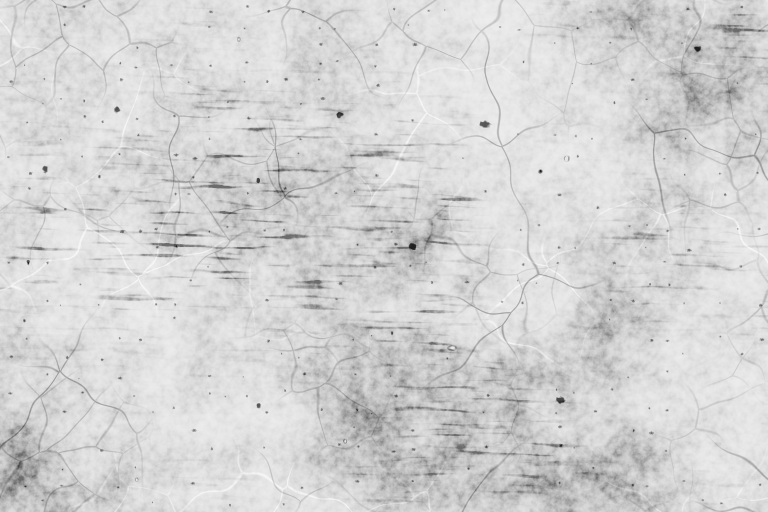
A Shadertoy shader for this texture:

```glsl
// Weathered pale concrete: grey stains, brushed streaks, hairline cracks and specks.

#define PALE 0.945          // lightest plaster tone
#define SOILING 0.103       // typical darkening below the pale tone
#define CONTRAST 0.62       // spread of the darkening
#define STAIN_GAIN 1.45
#define CLOUD_GAIN 0.50
#define MOTTLE_GAIN 0.42
#define GRAIN_GAIN 0.40
#define STREAK_GAIN 2.3
#define CRACK_WIDTH 0.0011
#define CRACK_DEPTH 0.24
#define SPECK_DEPTH 0.42

// Main stains: centre, radius, strength
const vec4 STAINS[8] = vec4[8](
    vec4(0.08, 0.08, 0.20, 1.1), vec4(0.78, 0.16, 0.18, 1.1),
    vec4(1.15, 0.33, 0.11, 1.3), vec4(1.17, 0.04, 0.13, 1.6),
    vec4(1.40, 0.73, 0.13, 1.3), vec4(0.81, 0.49, 0.07, 1.3),
    vec4(1.35, 0.97, 0.12, 1.0), vec4(1.01, 0.25, 0.09, 1.1));

vec2 hash2(vec2 p) {
    vec3 q = fract(p.xyx * vec3(0.1031, 0.1030, 0.0973));
    q += dot(q, q.yzx + 33.33);
    return fract((q.xx + q.yz) * q.zy);
}

float cornerSlope(vec2 cell, vec2 offset) {
    float angle = 6.2832 * hash2(cell).x;
    return dot(vec2(cos(angle), sin(angle)), offset);
}

float gradientNoise(vec2 p) {
    vec2 i = floor(p), f = p - i, e = vec2(1.0, 0.0);
    vec2 u = f * f * f * (f * (f * 6.0 - 15.0) + 10.0);
    return mix(mix(cornerSlope(i, f), cornerSlope(i + e, f - e), u.x),
               mix(cornerSlope(i + e.yx, f - e.yx), cornerSlope(i + 1.0, f - 1.0), u.x), u.y);
}

// Layered noise scaled to a spread of about one
float fbm(vec2 p, int octaves) {
    float sum = 0.0, amp = 0.5;
    for (int i = 0; i < octaves; i++) {
        sum += amp * gradientNoise(p);
        p = mat2(1.6, 1.2, -1.2, 1.6) * p + 17.3;
        amp *= 0.55;
    }
    return 6.2 * sum;
}

float stains(vec2 p) {
    float sum = 0.0;
    for (int i = 0; i < 8; i++) {
        vec2 d = (p - STAINS[i].xy) / STAINS[i].z;
        sum += STAINS[i].w * exp(-dot(d, d));
    }
    return sum;
}

// Broken, nearly level brush lines gathered in patches
float streaks(vec2 p) {
    vec2 q = vec2(p.x, p.y + 0.03 * p.x + 0.004 * gradientNoise(p * 4.0));
    float n = gradientNoise(q * vec2(6.0, 95.0))
            + 0.6 * gradientNoise(q * vec2(17.0, 150.0) + 9.0);
    vec2 d = (p - vec2(0.45, 0.58)) / vec2(0.42, 0.22);
    float patches = exp(-dot(d, d)) + 0.7 * smoothstep(-0.05, 0.4, gradientNoise(p * 3.0 + 5.0));
    return smoothstep(0.12, 0.65, n) * min(patches + 0.1, 1.1);
}

// Wandering lines along the borders between scattered cells
float cracks(vec2 p, float scale, float px) {
    vec2 wobble = vec2(gradientNoise(p * 13.0), gradientNoise(p * 13.0 + 41.0));
    vec2 q = (p + 0.03 * wobble) * scale;
    vec2 cell = floor(q), near = vec2(9.0), next = vec2(9.0);
    for (int y = -1; y <= 1; y++)
    for (int x = -1; x <= 1; x++) {
        vec2 c = cell + vec2(x, y);
        vec2 r = c + hash2(c + scale * 7.0) - q;
        if (dot(r, r) < dot(near, near)) { next = near; near = r; }
        else if (dot(r, r) < dot(next, next)) next = r;
    }
    float edge = dot(0.5 * (near + next), normalize(next - near)) / scale;
    float visible = smoothstep(-0.08, 0.35, gradientNoise(p * 3.7 + scale));
    return visible * (1.0 - smoothstep(0.0, CRACK_WIDTH + px, edge));
}

// Ragged dots, at most one in each grid cell
float specks(vec2 p, float scale, float share, float size, float px) {
    vec2 cell = floor(p * scale);
    vec2 place = hash2(cell + scale), kind = hash2(cell + scale + 57.0);
    vec2 d = (p * scale - cell - 0.3 - 0.4 * place) / scale;
    d.x *= mix(0.6, 1.4, kind.y);
    float radius = size * mix(0.35, 1.0, place.x);
    float dist = length(d) + 0.6 * radius * gradientNoise(p / size);
    return step(kind.x, share) * (1.0 - smoothstep(-px, px, dist - radius));
}

void mainImage(out vec4 fragColor, in vec2 fragCoord) {
    vec2 p = fragCoord / iResolution.y;
    float px = 1.0 / iResolution.y;

    // Soiling builds up from broad stains down to fine grain
    vec2 warped = p + 0.04 * vec2(fbm(p * 4.0, 4), fbm(p * 4.0 + 31.0, 4));
    float soil = STAIN_GAIN * stains(warped) - 0.62;
    soil += CLOUD_GAIN * fbm(warped * 2.5 + 3.0, 4);
    soil += MOTTLE_GAIN * fbm(p * 14.0 + 11.0, 5);
    soil += GRAIN_GAIN * fbm(p * 65.0, 3);
    soil += STREAK_GAIN * streaks(p);
    float tone = PALE - min(SOILING * exp(CONTRAST * soil), 0.52);

    // Dark cracks and faint light scratches
    tone -= CRACK_DEPTH * max(cracks(p, 4.0, px), 0.6 * cracks(p + 3.0, 9.0, px));
    tone += 0.07 * cracks(p + 8.0, 6.0, px);

    // Small pits, larger pits, and pale chips with a dark rim
    tone -= SPECK_DEPTH * specks(p, 28.0, 0.22, 0.0026, px);
    tone -= 1.3 * SPECK_DEPTH * specks(p, 7.0, 0.22, 0.0065, px);
    tone -= 0.8 * SPECK_DEPTH * specks(p, 5.0, 0.16, 0.0095, px);
    tone = mix(tone, 0.9, specks(p, 5.0, 0.16, 0.0068, px));

    fragColor = vec4(vec3(clamp(tone, 0.12, 0.96)), 1.0);
}
```
